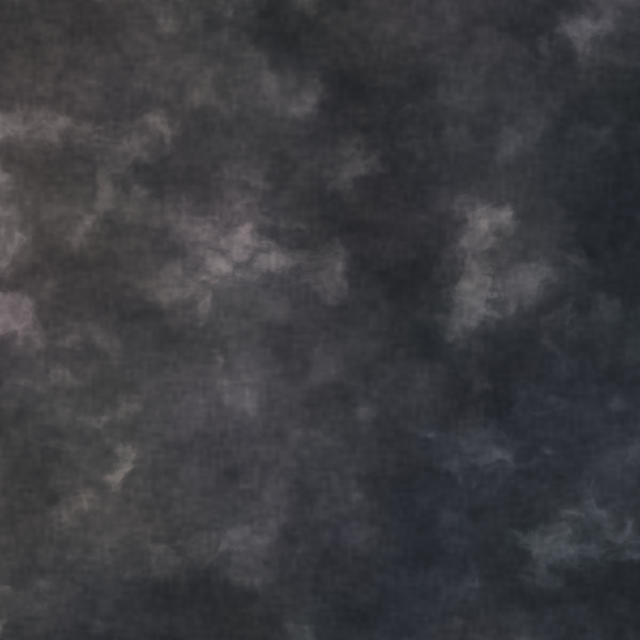
Reproduce this texture procedurally as a Shadertoy shader.

```glsl
// Dark, mottled charcoal cloth: layered value noise makes the soft clouds,
// warped noise and cellular flecks make the pale worn smudges, and stretched
// noise adds a faint weave. The hue drifts from warm at left to cool at right.

const float BASE_TONE     = 0.223;
const float SIDE_FALL     = 0.33;   // brightening towards the left
const float CLOUD_SCALE   = 5.0;
const float CLOUD_DEPTH   = 0.24;
const float SMUDGE_SCALE  = 12.0;
const float SMUDGE_DEPTH  = 0.46;
const float FLECK_SCALE   = 11.0;
const float FLECK_DEPTH   = 0.30;
const float FLECK_SHARE   = 0.35;
const float MOTTLE_SCALE  = 27.0;
const float MOTTLE_DEPTH  = 0.075;
const float WEAVE_DEPTH   = 0.062;
const vec2  WEAVE_THREADS = vec2(65.0, 150.0);
const vec3  WARM_TINT     = vec3(1.045, 0.985, 0.975);
const vec3  COOL_TINT     = vec3(0.89, 0.985, 1.105);

float hash(vec2 p) {
    vec3 q = fract(vec3(p.xyx) * 0.1031);
    q += dot(q, q.yzx + 33.33);
    return fract((q.x + q.y) * q.z);
}

// Smooth value noise from -1 to 1
float noise(vec2 p) {
    vec2 cell = floor(p);
    vec2 f = fract(p);
    f = f * f * (3.0 - 2.0 * f);
    float low  = mix(hash(cell), hash(cell + vec2(1, 0)), f.x);
    float high = mix(hash(cell + vec2(0, 1)), hash(cell + vec2(1, 1)), f.x);
    return 2.0 * mix(low, high, f.y) - 1.0;
}

float layeredNoise(vec2 p) {
    float sum = 0.0;
    float weight = 1.0;
    for (int i = 0; i < 5; i++) {
        sum += weight * noise(p);
        p = p * 2.03 + vec2(17.3, 9.1);
        weight *= 0.55;
    }
    return sum;
}

// Cellular noise: a soft spot in some of the cells
float flecks(vec2 p) {
    vec2 home = floor(p);
    float light = 0.0;
    for (int y = -1; y <= 1; y++) {
        for (int x = -1; x <= 1; x++) {
            vec2 cell = home + vec2(x, y);
            vec2 centre = cell + vec2(hash(cell + 31.0), hash(cell + 67.0));
            float radius = mix(0.25, 0.6, hash(cell + 11.0));
            float present = step(hash(cell + 5.0), FLECK_SHARE);
            float spot = 1.0 - smoothstep(0.0, radius, length(p - centre));
            light = max(light, present * spot);
        }
    }
    return light;
}

void mainImage(out vec4 fragColor, in vec2 fragCoord) {
    vec2 uv = fragCoord / iResolution.xy;
    vec2 p = fragCoord / iResolution.y;

    // Ragged displacement for the worn edges
    vec2 warp = vec2(layeredNoise(p * 17.0 + 40.0), layeredNoise(p * 17.0 + 80.0));

    // Broad clouds and smaller mottling
    float clouds = layeredNoise(p * CLOUD_SCALE + 0.07 * warp + 305.0);
    float mottle = layeredNoise(p * vec2(0.85, 1.15) * MOTTLE_SCALE + 0.2 * warp + 200.0);

    // Pale smudges gathered in patches
    float patches = smoothstep(-0.7, 0.5, noise(p * 5.0 + 71.0) + 0.4 * clouds);
    vec2 smudgePoint = p * vec2(0.9, 1.15) * SMUDGE_SCALE + 0.22 * warp;
    float smudges = patches * smoothstep(0.0, 1.2, layeredNoise(smudgePoint + 51.0));
    float spots = flecks(p * FLECK_SCALE + 0.25 * warp + 12.0);
    spots *= 0.65 + 0.35 * noise(p * vec2(28.0, 45.0));

    // Crossed threads
    float weave = noise(p * WEAVE_THREADS) + noise(p * WEAVE_THREADS.yx + 90.0);

    float depth = SIDE_FALL * (0.5 - uv.x)
                + CLOUD_DEPTH * clouds
                + MOTTLE_DEPTH * mottle
                + SMUDGE_DEPTH * smudges
                + FLECK_DEPTH * spots
                + WEAVE_DEPTH * weave;
    float tone = BASE_TONE * exp(depth);

    // Warm to cool drift, with the deep shadows cooler
    float warmth = 0.46 + 0.55 * (0.5 - uv.x) + 0.35 * (uv.y - 0.5)
                 + 0.12 * layeredNoise(p * 5.0 + 130.0) + 0.55 * depth;
    vec3 tint = mix(COOL_TINT, WARM_TINT, clamp(warmth, 0.0, 1.0));

    // Slight plum and olive stains
    float stain = 0.016 * noise(p * 6.0 + 160.0) + 0.005;
    tint += vec3(stain * 0.5, -stain, stain);

    fragColor = vec4(tone * tint, 1.0);
}
```
